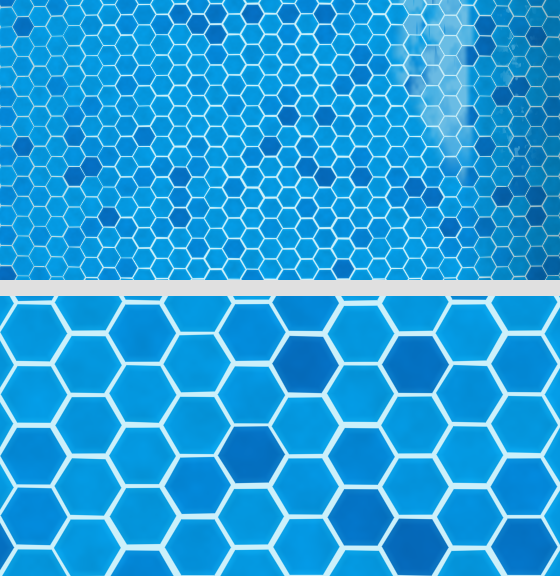
Top, the full canvas; bottom, a detail of the centre.
Write a Shadertoy shader that draws this texture.

```glsl
// Glossy blue hexagonal mosaic tiles with pale grout on a gently curved wall.

const vec2 LATTICE = vec2(1.7320508, 1.0);   // two columns by one row
const float ROWS = 13.7;
const vec3 AZURE = vec3(0.015, 0.59, 0.87);
const vec3 COBALT = vec3(0.01, 0.50, 0.83);
const vec3 DEEP = vec3(0.02, 0.41, 0.73);
const vec3 SHEEN = vec3(0.46, 0.76, 0.90);
const vec3 GROUT = vec3(0.80, 0.94, 0.98);

float hash(vec2 p) {
    return fract(sin(dot(p, vec2(127.1, 311.7))) * 43758.5453);
}

float noise(vec2 p) {
    vec2 i = floor(p), f = fract(p);
    f = f * f * (3.0 - 2.0 * f);
    return mix(mix(hash(i), hash(i + vec2(1, 0)), f.x),
               mix(hash(i + vec2(0, 1)), hash(i + vec2(1, 1)), f.x), f.y);
}

float fbm(vec2 p) {
    float sum = 0.0, amp = 0.5;
    for (int i = 0; i < 3; i++) {
        sum += amp * noise(p);
        p = p * 2.03 + 7.1;
        amp *= 0.5;
    }
    return sum / 0.875;
}

// Columns crowd together toward both sides of the wall.
vec2 curveWall(vec2 uv) {
    float x = uv.x - 1.0;
    float column = 15.4 * x + 0.5 * x * x * x + 1.52;
    return vec2(column * 0.8660254, (uv.y - 0.513) * (ROWS + 0.4 * x * x));
}

// Offset from the nearest tile centre (xy) and tile index (zw).
vec4 hexCell(vec2 p) {
    vec2 a = mod(p, LATTICE) - 0.5 * LATTICE;
    vec2 b = mod(p - 0.5 * LATTICE, LATTICE) - 0.5 * LATTICE;
    vec2 local = dot(a, a) < dot(b, b) ? a : b;
    return vec4(local, floor(2.0 * (p - local) / LATTICE + 0.5));
}

// Flat-topped hexagon; negative inside.
float hexDistance(vec2 p, float inradius) {
    p = abs(p);
    return max(p.y, dot(p, vec2(0.8660254, 0.5))) - inradius;
}

// Each tile is laid slightly off centre and askew.
vec2 layTile(vec2 local, vec2 id, float amount) {
    vec2 shift = vec2(hash(id + 3.7), hash(id + 9.2)) - 0.5;
    float angle = (hash(id + 5.1) - 0.5) * amount * 2.0;
    return mat2(cos(angle), sin(angle), -sin(angle), cos(angle)) * local + shift * amount;
}

vec3 glaze(vec2 p, vec2 id, float edge) {
    float tone = hash(id);
    vec3 color = mix(AZURE, COBALT, smoothstep(0.45, 0.95, tone) * 0.8);
    color = mix(color, DEEP, smoothstep(0.88, 0.94, tone) * (0.6 + 0.4 * hash(id + 1.3)));
    float cloud = fbm(p * 2.3 + id * 4.0) - 0.5;
    color *= 1.0 + 0.12 * cloud;
    return color + vec3(0.02, 0.04, 0.03) * smoothstep(-0.12, -0.02, edge);
}

// Window reflection: crisp on the right, broken up tile by tile on the left.
float windowGlare(vec2 uv, vec2 id) {
    float wobble = (hash(id + 6.6) - 0.5) * 0.05;
    float left = mix(1.58, 1.41, smoothstep(0.35, 0.8, uv.y)) + wobble;
    float band = smoothstep(left - 0.02, left + 0.05, uv.x)
               * (1.0 - smoothstep(1.66, 1.69, uv.x + wobble * 0.5));
    float fade = smoothstep(0.32, 0.52, uv.y + wobble * 3.0);
    float core = smoothstep(1.50, 1.57, uv.x + wobble);
    float patches = smoothstep(0.3, 0.65, fbm(uv * vec2(18.0, 12.0) + id * 0.7));
    float streaks = smoothstep(0.78, 0.9, noise(uv * vec2(90.0, 9.0))) * smoothstep(0.7, 0.9, uv.y);
    return band * fade * mix(0.75 * patches, 0.65 + 0.3 * patches, core) * (1.0 - 0.5 * streaks);
}

// Small scattered glints down the right side.
float glints(vec2 uv, vec2 id) {
    float column = exp(-pow((uv.x - 1.84) / 0.05, 2.0));
    float spots = smoothstep(0.6, 0.75, fbm(uv * vec2(45.0, 30.0) + id));
    return 0.5 * column * spots * smoothstep(0.3, 0.5, uv.y);
}

void mainImage(out vec4 fragColor, in vec2 fragCoord) {
    vec2 uv = fragCoord / iResolution.xy * vec2(2.0, 1.0);
    vec2 p = curveWall(uv);
    vec4 cell = hexCell(p);
    vec2 id = cell.zw;

    // Grout joints, widest near the middle
    float side = abs(uv.x - 1.0);
    float joint = mix(0.040, 0.025, smoothstep(0.1, 0.9, side));
    joint *= 0.8 + 0.4 * noise(p * 0.8);
    float edge = hexDistance(layTile(cell.xy, id, 0.028), 0.5 - joint);
    float blur = 0.75 * ROWS / iResolution.y;
    float groutMask = smoothstep(-blur, blur, edge);

    // Glazed tile faces and reflections
    vec3 color = glaze(p, id, edge);
    float shade = smoothstep(1.66, 1.75, uv.x) * (0.09 + 0.12 * smoothstep(1.75, 2.0, uv.x));
    color *= 1.0 - shade;
    color = mix(color, SHEEN, min(windowGlare(uv, id) + glints(uv, id), 0.9));

    // Grout dims toward the sides
    vec3 groutColor = GROUT * (1.0 - 0.12 * smoothstep(0.5, 1.0, side) - 0.5 * shade);
    fragColor = vec4(mix(color, groutColor, groutMask), 1.0);
}
```
